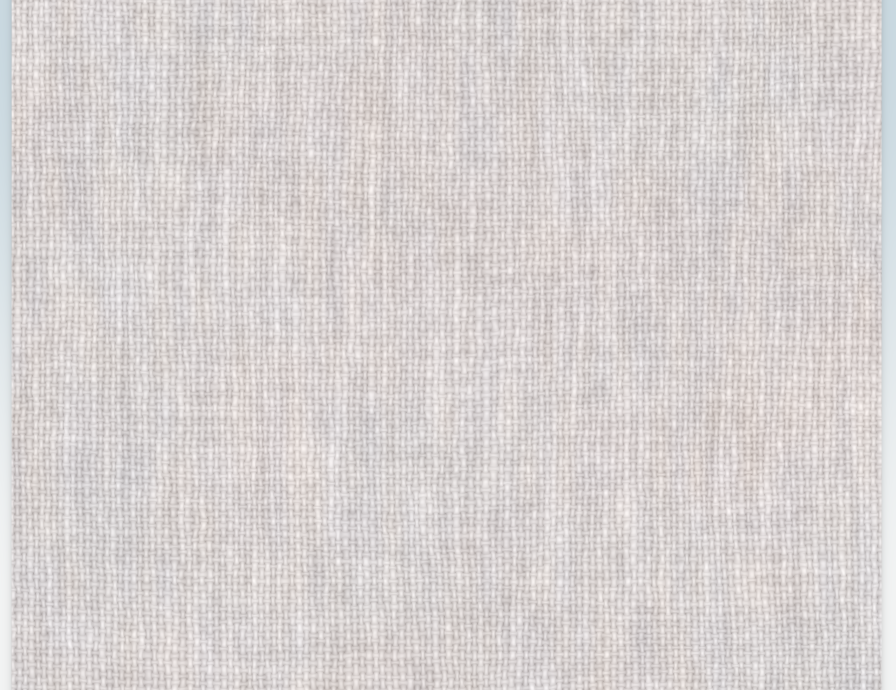
This texture is drawn by a WebGL 1 fragment shader. Its source:

```glsl
precision highp float;
// Pale linen cloth in plain weave with uneven threads, between narrow cool margins.
uniform vec2 u_resolution;

float hash(vec2 p) {
  return fract(sin(dot(p, vec2(127.1, 311.7))) * 43758.5453);
}

float noise(vec2 p) {
  vec2 i = floor(p), f = fract(p);
  f = f * f * (3.0 - 2.0 * f);
  return mix(mix(hash(i), hash(i + vec2(1.0, 0.0)), f.x),
             mix(hash(i + vec2(0.0, 1.0)), hash(i + 1.0), f.x), f.y);
}

float cloud(vec2 p) {
  return 0.55 * noise(p) + 0.3 * noise(p * 2.1 + 17.0) + 0.15 * noise(p * 4.3 + 41.0);
}

vec3 linen(vec2 uv) {
  // Thread coordinates, bent gently and jittered so that the lines wander
  vec2 p = uv * vec2(135.0, 102.0);
  p += 1.6 * vec2(noise(p * vec2(0.09, 0.03)), noise(p * vec2(0.03, 0.09) + 50.0));
  p += 0.4 * vec2(noise(p * vec2(0.9, 0.35) + 9.0), noise(p * vec2(0.35, 0.9) + 70.0)) - 0.2;
  vec2 thread = floor(p + 0.5);

  // Slow changes of thickness along each thread
  float warpSlub = noise(vec2(thread.x * 7.37, p.y * 0.11));
  float weftSlub = noise(vec2(p.x * 0.09, thread.y * 5.71 + 300.0));

  // Rounded threads pass over and under one another, leaving dark pinholes
  vec2 wave = cos(3.14159 * p);
  float over = wave.x * wave.y;
  vec2 body = pow(abs(wave) + 0.001, vec2(1.2 - 0.8 * warpSlub, 1.3 - 0.7 * weftSlub));
  float warp = body.x * (0.82 + 0.22 * over);
  float weft = body.y * (0.68 - 0.22 * over);
  float height = max(warp, weft);

  // Brighter and duller threads, knots and fibre grain
  height += 0.22 * (warpSlub - 0.5) + 0.12 * (weftSlub - 0.5);
  height += 0.22 * (noise(p * vec2(1.1, 0.7) + 130.0) - 0.5);
  height += 0.16 * (noise(p * 2.7 + 210.0) - 0.5);
  vec3 color = mix(vec3(0.690, 0.660, 0.654), vec3(0.924, 0.904, 0.901), height);

  // Broad rosy and lavender stains
  float stain = cloud(uv * vec2(7.0, 6.0) + 3.0) - 0.5;
  float tinge = noise(p * vec2(0.35, 0.12) + 80.0) - 0.5;
  color += vec3(0.016, -0.008, -0.016) * stain;
  color += vec3(-0.012, -0.002, 0.016) * tinge;
  return color + 0.025 * (cloud(uv * vec2(4.0, 3.0) + 25.0) - 0.5);
}

void main() {
  vec2 uv = gl_FragCoord.xy / u_resolution;

  // Four samples per pixel soften the fine weave
  vec3 cloth = vec3(0.0);
  for (int i = 0; i < 4; i++) {
    float k = float(i);
    vec2 offset = vec2(mod(k, 2.0), floor(k * 0.5)) * 0.5 - 0.25;
    cloth += 0.25 * linen((gl_FragCoord.xy + offset) / u_resolution);
  }

  // Margins fade from blue-grey at the top to near white, shaded beside the cloth
  float inside = min(uv.x - 0.013, 0.984 - uv.x);
  vec3 margin = mix(vec3(0.95, 0.955, 0.955), vec3(0.79, 0.85, 0.88),
                    smoothstep(0.1, 1.0, uv.y));
  margin *= 1.0 - 0.1 * exp(-300.0 * abs(inside));
  float edge = smoothstep(-0.0012, 0.0012, inside);
  gl_FragColor = vec4(mix(margin, cloth, edge), 1.0);
}
```
